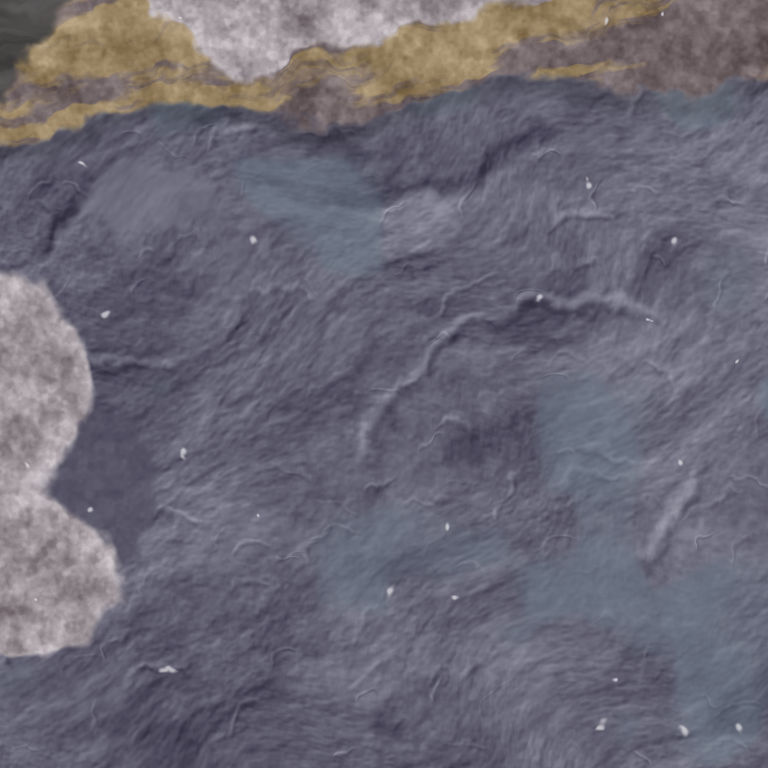
A Shadertoy shader for this texture:

```glsl
// Weathered violet-grey slate with an ochre seam on top and pale stone at the left edge.

const vec3 SLATE_DARK  = vec3(0.25, 0.24, 0.31);
const vec3 SLATE_LIGHT = vec3(0.57, 0.57, 0.63);
const vec3 TEAL_STAIN  = vec3(0.43, 0.49, 0.54);
const vec3 OCHRE       = vec3(0.60, 0.52, 0.39);
const vec3 UMBER       = vec3(0.43, 0.38, 0.39);
const vec3 STONE_DARK  = vec3(0.43, 0.39, 0.41);
const vec3 STONE_PALE  = vec3(0.75, 0.72, 0.74);

float hash(vec2 c) {
  vec3 q = fract(c.xyx * 0.1031);
  q += dot(q, q.yzx + 33.33);
  return fract((q.x + q.y) * q.z);
}

vec2 turn(vec2 p, float a) {
  return vec2(cos(a) * p.x + sin(a) * p.y, cos(a) * p.y - sin(a) * p.x);
}

float bump(float x) { return exp(-x * x); }

float inside(float d) { return 1.0 - smoothstep(-0.006, 0.006, d); }

// Cellular noise: random cell values blended by distance to the cell points
float cellNoise(vec2 p) {
  float sum = 0.0, total = 0.0;
  for (int k = 0; k < 9; k++) {
    vec2 c = floor(p) + vec2(k % 3 - 1, k / 3 - 1);
    vec2 d = c + 0.2 + 0.6 * vec2(hash(c), hash(c + 71.0)) - p;
    float w = exp(-7.0 * dot(d, d));
    sum += w * hash(c + 137.0);
    total += w;
  }
  return sum / total;
}

float layered(vec2 p, int octaves, float gain) {
  float sum = 0.0, total = 0.0, amp = 1.0;
  for (int i = 0; i < octaves; i++) {
    sum += amp * cellNoise(p);
    total += amp;
    amp *= gain;
    p = turn(p, 0.25) * 2.03 + 17.0;
  }
  return sum / total;
}

// Height of the split slate, with a wavy diagonal grain
float slateHeight(vec2 p) {
  p += 0.02 * sin(p.yx * vec2(17.0, 13.0) + 2.0 * sin(p * 9.0));
  return layered(turn(p, 0.5) * vec2(7.0, 12.0), 5, 0.62);
}

float ellipse(vec2 p, vec2 center, vec2 radius) {
  return (length((p - center) / radius) - 1.0) * min(radius.x, radius.y);
}

float softUnion(float a, float b, float k) {
  float h = max(k - abs(a - b), 0.0) / k;
  return min(a, b) - 0.25 * h * h * k;
}

// Bent, tapered ridge: lit crest with a shadow on its lower side
float ridge(vec2 p, vec2 a, vec2 b, float bend, float width) {
  vec2 ab = b - a, ap = p - a;
  float t = dot(ap, ab) / dot(ab, ab);
  float off = (ab.x * ap.y - ab.y * ap.x) / length(ab) - bend * 4.0 * t * (1.0 - t);
  float taper = smoothstep(0.0, 0.2, t) * (1.0 - smoothstep(0.75, 1.0, t));
  return taper * (bump(off / width) - 0.65 * bump(off / width + 1.9));
}

// Short random ridges, one candidate per grid cell
float scatteredRidges(vec2 p, float cells) {
  float sum = 0.0;
  for (int k = 0; k < 9; k++) {
    vec2 c = floor(p * cells) + vec2(k % 3 - 1, k / 3 - 1), id = c + cells;
    vec2 mid = (c + vec2(hash(id), hash(id + 31.0))) / cells;
    float reach = mix(0.2, 0.5, hash(id + 67.0)) / cells;
    vec2 arm = turn(vec2(reach, 0.0), mix(0.35, -1.15, hash(id + 53.0)));
    float power = smoothstep(0.3, 1.0, hash(id + 89.0));
    sum += power * ridge(p, mid - arm, mid + arm, 0.12 / cells, 0.035 / cells);
  }
  return sum;
}

float specks(vec2 p, float cells) {
  vec2 c = floor(p * cells);
  vec2 at = 0.25 + 0.5 * vec2(hash(c + 5.0), hash(c + 9.0));
  float d = length(fract(p * cells) - at) / cells;
  float size = mix(0.003, 0.008, hash(c + 3.0));
  return step(0.78, hash(c + 21.0)) * (1.0 - smoothstep(0.2, 1.0, d / size));
}

vec3 slate(vec2 p, vec2 w, float grain) {
  float h = slateHeight(p);
  float relief = h - slateHeight(p + vec2(-0.003, 0.004));
  float broad = layered(p * vec2(3.0, 5.0) + 40.0, 3, 0.5) - 0.5;
  float tone = 0.39 + 0.65 * (h - 0.5) + 1.5 * relief + 0.4 * broad + 0.22 * (grain - 0.5);
  tone += 0.16 * smoothstep(1.1, 1.75, p.x + p.y);

  // Large folds and cracks
  float folds = ridge(w, vec2(0.46, 0.38), vec2(0.70, 0.62), 0.045, 0.008)
    + ridge(w, vec2(0.60, 0.60), vec2(0.90, 0.58), 0.025, 0.007)
    + ridge(w, vec2(0.81, 0.26), vec2(0.92, 0.42), -0.01, 0.008)
    + ridge(w, vec2(0.03, 0.65), vec2(0.26, 0.56), -0.07, 0.007)
    - ridge(w, vec2(0.04, 0.65), vec2(0.14, 0.80), 0.0, 0.007)
    - ridge(w, vec2(0.28, 0.78), vec2(0.78, 0.88), -0.08, 0.012);
  tone += 0.34 * folds + 0.3 * scatteredRidges(w, 8.0) + 0.22 * scatteredRidges(w, 15.0);

  // Smooth pale facet and dark hollow
  float facet = ellipse(w, vec2(0.19, 0.745), vec2(0.085, 0.04));
  tone = mix(tone, 0.62 + 0.3 * (h - 0.5), 0.65 * inside(facet));
  float hollow = ellipse(w, vec2(0.125, 0.37), vec2(0.072, 0.105));
  tone = mix(tone, 0.24 + 0.2 * (grain - 0.5), 0.8 * inside(hollow));

  vec3 color = mix(SLATE_DARK, SLATE_LIGHT, clamp(tone, -0.15, 1.25));
  return mix(color, TEAL_STAIN, 0.5 * smoothstep(0.62, 0.8, layered(p * 6.0 + 90.0, 2, 0.5)));
}

void mainImage(out vec4 fragColor, in vec2 fragCoord) {
  vec2 p = fragCoord / iResolution.xy;
  vec2 w = p + 0.045 * (vec2(layered(p * 14.0, 3, 0.6), layered(p * 14.0 + 60.0, 3, 0.6)) - 0.5);
  float grain = layered(p * 80.0, 2, 0.7);
  float mottle = layered(p * 22.0 + 8.0, 4, 0.7);
  vec3 color = slate(p, w, grain);

  // Ochre seam with umber streaks
  float seamEdge = 0.835 + 0.065 * w.x + 0.02 * sin(14.0 * w.x - 1.5);
  float streak = layered(vec2(w.x * 6.0, (w.y - 0.2 * w.x) * 26.0), 4, 0.6);
  float umber = smoothstep(0.4, 0.65, streak + 0.2 * smoothstep(0.6, 1.0, p.x));
  vec3 seam = mix(OCHRE, UMBER, umber) + 0.28 * (mottle - 0.5) + 0.12 * (grain - 0.5);
  color *= 1.0 - 0.18 * bump((w.y - seamEdge + 0.012) / 0.014);
  color = mix(color, seam, inside(seamEdge - w.y));

  // Pale stone above the seam and at the left
  float across = w.x - 0.3;
  float topStone = 0.905 + max(0.25 * across, -0.85 * across) - w.y;
  float leftStone = softUnion(ellipse(w, vec2(0.0, 0.50), vec2(0.105, 0.14)),
                              ellipse(w, vec2(0.03, 0.24), vec2(0.125, 0.10)), 0.07);
  float edge = min(topStone, leftStone);
  float paleness = 0.54 + 1.3 * (mottle - 0.5) + 0.5 * (grain - 0.5) + 0.25 * bump(edge / 0.018);
  color = mix(color, mix(STONE_DARK, STONE_PALE, clamp(paleness, -0.2, 1.15)), inside(edge));

  // Dark slanted corner and bright mineral specks
  float corner = 0.8 * (w.x - 0.72 * (w.y - 0.89));
  color = mix(color, vec3(0.30, 0.29, 0.29) + 0.25 * (streak - 0.5), inside(corner));
  color = mix(color, vec3(0.84, 0.83, 0.85), 0.8 * specks(w, 11.0));
  fragColor = vec4(clamp(color, 0.0, 1.0), 1.0);
}
```
